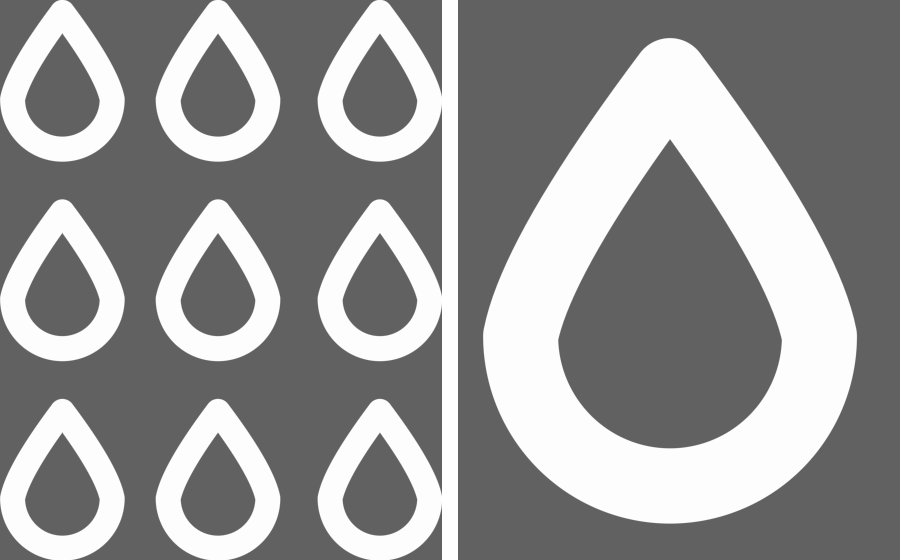
Left, the full canvas; right, a detail of the centre.
This pattern is drawn by a Shadertoy shader. Its source:

```glsl
// Three by three grid of outlined water drops, white on grey.
#define GROUND vec3(0.38)
#define INK vec3(0.992)
#define ASPECT 0.7917             // width of the layout, in canvas heights
#define FIRST vec2(0.1117, 0.1103) // bowl centre of the lower left drop
#define PITCH vec2(0.2788, 0.3563)
#define LAST_COLUMN_SHIFT 0.0112
#define BOWL_RADIUS 0.0892
#define TIP_HEIGHT 0.155
#define SHOULDER vec2(0.0794, 0.0495)
#define HALF_STROKE 0.0224
#define CURVE_STEPS 20

float segmentDistance(vec2 p, vec2 a, vec2 b) {
    vec2 ab = b - a;
    float t = clamp(dot(p - a, ab) / dot(ab, ab), 0.0, 1.0);
    return length(p - a - t * ab);
}

// Quadratic curve from the tip through the shoulder to the side of the bowl
vec2 sidePoint(float t) {
    vec2 tip = vec2(0.0, TIP_HEIGHT);
    vec2 side = vec2(BOWL_RADIUS, 0.0);
    return mix(mix(tip, SHOULDER, t), mix(SHOULDER, side, t), t);
}

// Distance to the centre line of a drop whose bowl is centred at zero
float dropDistance(vec2 p) {
    p.x = abs(p.x);
    float d = p.y < 0.0 ? abs(length(p) - BOWL_RADIUS) : 1.0;
    vec2 a = sidePoint(0.0);
    for (int i = 1; i <= CURVE_STEPS; i++) {
        vec2 b = sidePoint(float(i) / float(CURVE_STEPS));
        d = min(d, segmentDistance(p, a, b));
        a = b;
    }
    return d;
}

void mainImage(out vec4 fragColor, in vec2 fragCoord) {
    vec2 p = fragCoord / iResolution.xy * vec2(ASPECT, 1.0);
    float pixel = 1.0 / iResolution.y;

    // Rows are even; the last column sits slightly further right
    float d = 1.0;
    for (int row = 0; row < 3; row++) {
        for (int column = 0; column < 3; column++) {
            vec2 centre = FIRST + PITCH * vec2(column, row);
            centre.x += column == 2 ? LAST_COLUMN_SHIFT : 0.0;
            d = min(d, dropDistance(p - centre));
        }
    }

    float ink = 1.0 - smoothstep(-0.75 * pixel, 0.75 * pixel, d - HALF_STROKE);
    fragColor = vec4(mix(GROUND, INK, ink), 1.0);
}
```
